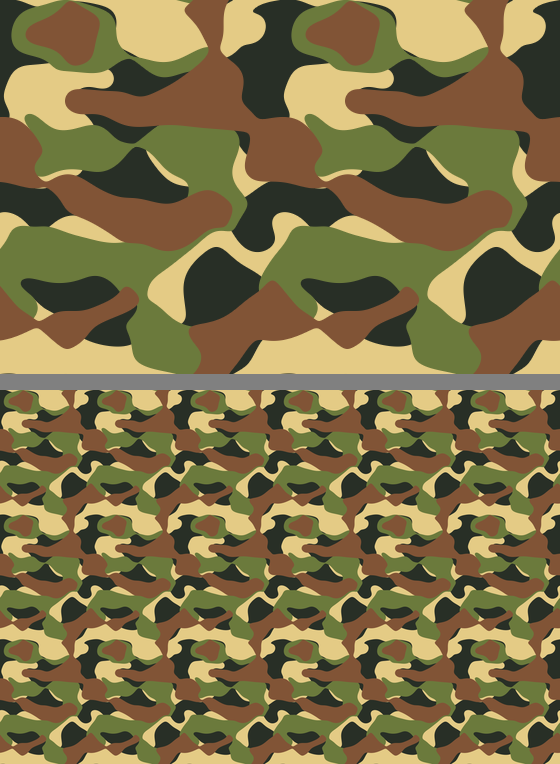
Top, the tile; bottom, the same tile 3 across and 3 down.
This pattern is drawn by a WebGL 2 fragment shader. Its source:

```glsl
#version 300 es
precision highp float;
// Woodland camouflage: smooth, flat-coloured blobs of four equal shares.
// Each layer thresholds a sum of whole-number waves with hashed phases, so
// it wraps exactly; a finer field of the same kind bends the edges.

uniform vec2 u_resolution;
out vec4 fragColor;

const float TAU = 6.2831853;

// Palette, from the ground up
const vec3 SAND  = vec3(0.894, 0.796, 0.522);
const vec3 DARK  = vec3(0.157, 0.184, 0.149);
const vec3 GREEN = vec3(0.420, 0.478, 0.235);
const vec3 BROWN = vec3(0.506, 0.330, 0.212);

// Layout: whole repeats over the canvas, and waves per repeat
const vec2 REPEATS    = vec2(2.0, 1.0);
const vec2 BLOB_WAVES = vec2(1.8, 3.6);
const vec2 BEND_WAVES = vec2(3.4, 5.4);
const vec2 BEND_SIZE  = vec2(0.025, 0.017);
const float BAND_WIDTH = 0.36;
const int MAX_X = 5;
const int MAX_Y = 8;

// Normal quantiles: dark covers 1/2, green 1/3 and brown 1/4 of what is below
const vec3 LEVELS = vec3(0.0, 0.431, 0.674);
const float BLOB_SEED = 3.0;
const float BEND_SEED = 11.0;

float hash(vec2 p) {
    return fract(sin(dot(p, vec2(127.1, 311.7))) * 43758.5453);
}

// Three independent periodic fields with zero mean and unit variance
vec3 waveFields(vec2 p, vec2 waves, float seed) {
    vec3 sum = vec3(0.0);
    float power = 0.0;
    for (int x = 0; x <= MAX_X; x++) {
        for (int y = -MAX_Y; y <= MAX_Y; y++) {
            if (x == 0 && y <= 0) continue; // mirrored waves
            vec2 k = vec2(x, y);
            float offBand = (length(k / waves) - 1.0) / BAND_WIDTH;
            float weight = exp(-offBand * offBand);
            if (weight < 0.03) continue;
            vec3 phase = vec3(hash(k + seed),
                              hash(k + seed + 19.3),
                              hash(k + seed + 47.9));
            sum += weight * cos(TAU * (dot(k, p) + phase));
            power += 0.5 * weight * weight;
        }
    }
    return sum * inversesqrt(power);
}

// Smooth coverage of the area where each field exceeds its level
vec3 coverage(vec3 field) {
    vec3 dx = dFdx(field);
    vec3 dy = dFdy(field);
    vec3 slope = sqrt(dx * dx + dy * dy) + 1e-5;
    return clamp((field - LEVELS) / slope + 0.5, 0.0, 1.0);
}

void main() {
    vec2 p = gl_FragCoord.xy / u_resolution * REPEATS;

    // Bend the plane to give lobes and fingers
    p += BEND_SIZE * waveFields(p, BEND_WAVES, BEND_SEED).xy;

    // Stack the blobs
    vec3 cover = coverage(waveFields(p, BLOB_WAVES, BLOB_SEED));
    vec3 color = mix(SAND, DARK, cover.x);
    color = mix(color, GREEN, cover.y);
    color = mix(color, BROWN, cover.z);
    fragColor = vec4(color, 1.0);
}
```
